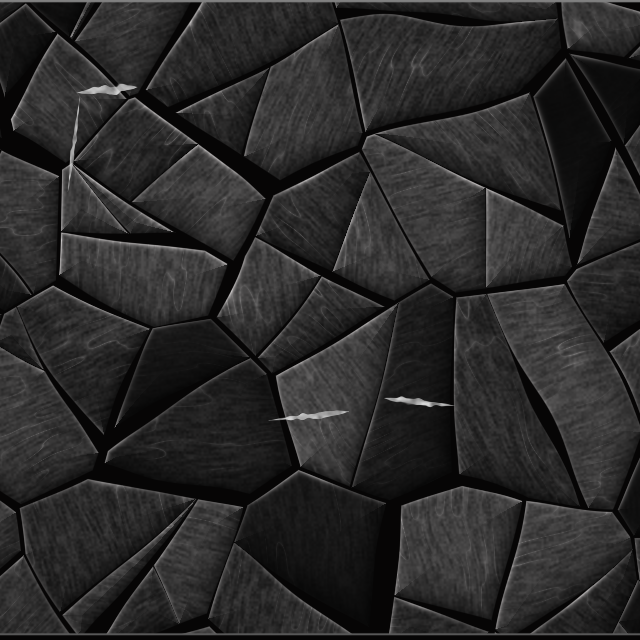
Write a three.js fragment shader that draws this texture.

```glsl
varying vec2 vUv;

const float STONES_ACROSS = 4.1;
const float EDGE_BLUR = 0.005;
const vec2 LIGHT_DIR = vec2(-0.5, 0.866);
const vec3 CRACK_COLOR = vec3(0.022, 0.018, 0.018);
const vec3 STONE_TINT = vec3(1.0, 0.985, 0.985);

struct Stone {
  float gap;     // distance to the nearest crack
  vec2 outward;  // direction to that crack
  float id;
};

float hash(vec2 p) {
  vec3 q = fract(p.xyx * vec3(0.1031, 0.1030, 0.0973));
  q += dot(q, q.yzx + 33.33);
  return fract((q.x + q.y) * q.z);
}

vec2 hash2(vec2 p) {
  return vec2(hash(p + 17.3), hash(p + 71.9));
}

float noise(vec2 p) {
  vec2 i = floor(p);
  vec2 f = fract(p);
  f = f * f * (3.0 - 2.0 * f);
  return mix(mix(hash(i), hash(i + vec2(1.0, 0.0)), f.x),
             mix(hash(i + vec2(0.0, 1.0)), hash(i + 1.0), f.x), f.y);
}

vec2 direction(float angle) {
  return vec2(cos(angle), sin(angle));
}

vec2 seedPoint(vec2 cell) {
  return cell + 0.5 + 0.98 * (hash2(cell) - 0.5);
}

// Cut a stone in two along a straight line, wider towards one end
Stone cutStone(Stone s, vec2 local, float key, float width) {
  vec2 normal = direction(6.283 * hash(vec2(key, 3.7)));
  float along = dot(local, vec2(-normal.y, normal.x));
  float side = dot(local, normal) + 0.3 * (hash(vec2(key, 9.1)) - 0.5);
  float gap = abs(side) - width * clamp(1.0 + 1.8 * along, 0.15, 2.0);
  if (gap < s.gap) {
    s.gap = gap;
    s.outward = side > 0.0 ? -normal : normal;
  }
  s.id += side > 0.0 ? 13.0 : 0.0;
  return s;
}

// Voronoi stones with cracks of uneven width
Stone findStone(vec2 p) {
  vec2 home = floor(p);
  vec2 nearestCell = home;
  float nearest = 9.0;
  for (int y = -2; y <= 2; y++) {
    for (int x = -2; x <= 2; x++) {
      vec2 cell = home + vec2(float(x), float(y));
      float d = distance(p, seedPoint(cell));
      if (d < nearest) { nearest = d; nearestCell = cell; }
    }
  }
  vec2 seed = seedPoint(nearestCell);
  float swell = 0.2 + 1.5 * noise(p * 2.0 + 5.0);
  Stone s = Stone(9.0, vec2(0.0), 100.0 * hash(nearestCell + 40.0));
  for (int y = -2; y <= 2; y++) {
    for (int x = -2; x <= 2; x++) {
      if (x == 0 && y == 0) continue;
      vec2 cell = nearestCell + vec2(float(x), float(y));
      vec2 other = seedPoint(cell);
      vec2 normal = normalize(other - seed);
      float key = hash(cell + nearestCell + 60.0);
      float width = mix(0.01, 0.055, key * key) * swell;
      float gap = dot(0.5 * (seed + other) - p, normal) - width;
      if (gap < s.gap) { s.gap = gap; s.outward = normal; }
    }
  }
  float key = s.id;
  if (hash(vec2(key, 1.3)) < 0.85) s = cutStone(s, p - seed, key, 0.022 * swell);
  key = s.id;
  if (hash(vec2(key, 2.9)) < 0.55) s = cutStone(s, p - seed, key + 5.0, 0.005 * swell);
  return s;
}

// Fine wavy scratches, turned differently on each stone
float scratches(vec2 uv, float angle) {
  vec2 along = direction(angle);
  vec2 q = vec2(dot(uv, along), dot(uv, vec2(-along.y, along.x)));
  q.y += 0.02 * noise(q * 11.0);
  float ridge = 1.0 - abs(2.0 * noise(q * vec2(16.0, 75.0)) - 1.0);
  float fiber = noise(q * vec2(50.0, 250.0)) - 0.5;
  float patches = noise(uv * 23.0 + angle);
  float grit = noise(uv * 256.0) - 0.5;
  return 0.2 * pow(ridge, 14.0) * patches * patches + 0.1 * fiber + 0.075 * grit - 0.008;
}

// Ragged bright chip, pointed at both ends
float glint(vec2 uv, vec2 a, vec2 b, float width) {
  vec2 ab = b - a;
  float t = clamp(dot(uv - a, ab) / dot(ab, ab), 0.0, 1.0);
  float ragged = 2.6 * width * t * (1.0 - t * t) * (0.4 + noise(uv * 110.0));
  return 1.0 - smoothstep(ragged - 0.001, ragged + 0.001, distance(uv, a + t * ab));
}

void main() {
  vec2 p = vUv * STONES_ACROSS + 23.0;
  p += 0.11 * (vec2(noise(p * 1.3), noise(p * 1.3 + 31.0)) - 0.5);
  Stone s = findStone(p);
  float depth = max(s.gap, 0.0);
  float facing = dot(s.outward, LIGHT_DIR);

  // Stone face
  float tone = mix(0.165, 0.24, smoothstep(0.15, 0.55, hash(vec2(s.id, 4.4))));
  tone *= hash(vec2(s.id, 8.2)) < 0.2 ? 0.42 : 1.0;
  tone += 0.06 * (noise(p * 1.1 + s.id) - 0.5);
  tone += scratches(vUv, 6.283 * hash(vec2(s.id, 6.6))) * smoothstep(0.02, 0.2, tone);
  tone *= 1.0 - 0.6 * exp(-depth / 0.09) * smoothstep(0.4, -0.6, facing);
  tone *= 1.1 - 0.6 * dot(vUv - 0.5, vUv - 0.5);

  // Lit rims
  float worn = noise(p * 3.0 + 11.0);
  float rim = exp(-depth / 0.011) * smoothstep(-0.6, 0.6, facing);
  tone += rim * (0.2 + 0.6 * worn * worn);

  vec3 color = mix(CRACK_COLOR, STONE_TINT * tone, smoothstep(-EDGE_BLUR, EDGE_BLUR, s.gap));

  // Bright chips
  float chips = glint(vUv, vec2(0.42, 0.343), vec2(0.545, 0.357), 0.005);
  chips = max(chips, glint(vUv, vec2(0.71, 0.366), vec2(0.60, 0.378), 0.006));
  chips = max(chips, glint(vUv, vec2(0.125, 0.85), vec2(0.106, 0.70), 0.003));
  chips = max(chips, glint(vUv, vec2(0.12, 0.855), vec2(0.215, 0.864), 0.007));
  color = mix(color, vec3(0.85), chips * (0.4 + 0.6 * noise(vUv * 130.0)));

  // Slab border
  color = mix(color, vec3(0.5), smoothstep(0.995, 0.998, vUv.y));
  color = mix(color, vec3(0.36), 1.0 - smoothstep(0.009, 0.012, vUv.y));
  color = mix(color, CRACK_COLOR, 1.0 - smoothstep(0.006, 0.009, vUv.y));
  gl_FragColor = vec4(max(color, CRACK_COLOR), 1.0);
}
```
